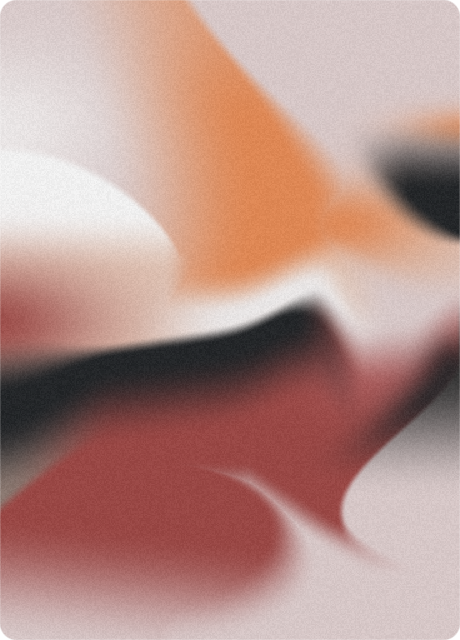
This background is drawn by a Shadertoy shader. Its source:

```glsl
// Soft folded ribbons of orange, white, charcoal and brick red on a pale grainy card.

// Bell-shaped glow around a centre
float glow(vec2 p, vec2 centre, vec2 radius) {
    vec2 q = (p - centre) / radius;
    return exp(-dot(q, q));
}

// Cubic Bezier height over t in 0..1
float bezier(float t, float a, float b, float c, float d) {
    t = clamp(t, 0.0, 1.0);
    float s = 1.0 - t;
    return a*s*s*s + 3.0*b*s*s*t + 3.0*c*s*t*t + d*t*t*t;
}

// Soft step centred on zero
float soft(float d, float width) {
    return smoothstep(-width, width, d);
}

float hash(vec2 p) {
    vec3 q = fract(vec3(p.xyx) * 0.1031);
    q += dot(q, q.yzx + 33.33);
    return fract((q.x + q.y) * q.z);
}

const vec3 PALE = vec3(0.84, 0.78, 0.78);
const vec3 WHITE = vec3(0.94, 0.94, 0.94);
const vec3 ORANGE = vec3(0.87, 0.53, 0.33);
const vec3 PEACH = vec3(0.86, 0.70, 0.61);
const vec3 RED = vec3(0.60, 0.28, 0.27);
const vec3 CHARCOAL = vec3(0.14, 0.15, 0.16);

// Pale backdrop, orange sweep and the dark fold at upper right
vec3 upperField(vec2 p) {
    vec3 color = mix(PALE, WHITE, 0.75 * glow(p, vec2(0.0, 0.80), vec2(0.25, 0.12)));
    color = mix(color, PEACH, 0.75 * glow(p, vec2(0.9, 0.63), vec2(0.2, 0.09)));

    float rightEdge = bezier((1.0 - p.y) / 0.3, 0.408, 0.50, 0.66, 0.74);
    float leftEdge = bezier((1.0 - p.y) / 0.45, 0.28, 0.36, 0.44, 0.36);
    float sweep = soft(rightEdge - p.x, mix(0.07, 0.018, smoothstep(0.70, 0.92, p.y)));
    sweep *= soft(p.x - leftEdge, 0.17) * mix(1.0, 0.65, smoothstep(0.80, 1.0, p.y));
    sweep = max(sweep, 0.95 * glow(p, vec2(0.74, 0.65), vec2(0.17, 0.06)));
    color = mix(color, ORANGE, sweep);

    // Dark fold with a warm rim
    color = mix(color, ORANGE, 0.75 * glow(p, vec2(1.03, 0.80), vec2(0.14, 0.03)));
    float r = 1.0 - p.x;
    float fold = soft(p.y - (0.625 + 0.15*r + 2.0*r*r), 0.012 + 0.18*r);
    fold *= smoothstep(0.82, 0.70, p.y) * smoothstep(0.72, 0.90, p.x);
    return mix(color, CHARCOAL, fold);
}

// Light sheet: white wing at left, bright crest at right
vec3 addSheet(vec3 color, vec2 p, float crestY) {
    float bow = max(1.0 - pow(p.x / 0.39, 2.0), 0.0);
    float wing = soft(0.6 + 0.166 * pow(bow, 0.8) - p.y, 0.009);
    wing *= smoothstep(0.42, 0.35, p.x);
    float band = 0.545 + 0.055 * exp(-pow((p.x - 0.71) / 0.13, 2.0));
    float mask = max(wing, soft(band - p.y, 0.035));

    vec3 sheet = mix(vec3(0.87, 0.76, 0.70), WHITE, smoothstep(0.57, 0.67, p.y));
    float crest = exp(-pow((p.y - crestY - 0.02) / 0.05, 2.0));
    sheet = mix(sheet, vec3(0.91, 0.90, 0.90), crest * smoothstep(0.25, 0.5, p.x));
    sheet = mix(sheet, PALE, smoothstep(0.72, 0.86, p.x));
    sheet = mix(sheet, RED, 0.95 * glow(p, vec2(-0.03, 0.495), vec2(0.24, 0.085)));
    return mix(color, sheet, mask);
}

// Charcoal ribbon melting into red, with pale ground beneath
vec3 lowerField(vec2 p, float crestY) {
    float hem = bezier((p.y - 0.115) / 0.315, 0.85, 0.562, 0.937, 1.0);

    // Red cloth, its charcoal top and the streak along its hem
    vec3 cloth = mix(RED, vec3(0.67, 0.37, 0.37), glow(p, vec2(0.84, 0.42), vec2(0.15, 0.07)));
    float leftFold = 0.206 + 0.62*p.x - 0.4*p.x*p.x;
    float shade = soft(p.y - leftFold, 0.014) * smoothstep(0.26, 0.0, p.x);
    cloth = mix(cloth, vec3(0.54, 0.47, 0.44), shade);
    float depth = crestY - p.y;
    float left = smoothstep(0.25, 0.0, p.x);
    float ribbon = 1.0 - smoothstep(0.03 + 0.06*left, 0.155 + 0.05*left, depth);
    cloth = mix(cloth, CHARCOAL, ribbon * smoothstep(0.80, 0.64, p.x));
    float streak = exp(-pow((p.x - hem + 0.015) / 0.075, 2.0));
    streak *= smoothstep(0.24, 0.39, p.y) * smoothstep(0.51, 0.42, p.y);
    cloth = mix(cloth, CHARCOAL, 0.9 * streak);

    // Ground, shadowed at the upper right
    vec3 ground = mix(PALE, vec3(0.20), smoothstep(0.22, 0.43, p.y));

    // Cloth outline: round lobe plus the flared tail
    float lobe = length(vec2(max(p.x - 0.3, 0.0) / 0.33, (p.y - 0.15) / 0.14));
    float blur = mix(0.28, 0.08, smoothstep(0.05, 0.22, p.y));
    float body = soft(1.0 - mix(lobe, max(p.x - 0.3, 0.0) / 0.33, smoothstep(0.4, 0.25, p.x)), blur);
    body *= smoothstep(-0.02, 0.18, p.y + 0.08 * (p.x - 0.2));
    float tail = soft(p.y - min(0.25, 0.251 - 0.49 * (p.x - 0.54)), 0.03);
    tail *= soft(hem - p.x, 0.01 + 0.05 * smoothstep(0.19, 0.10, p.y));
    tail *= smoothstep(0.09, 0.19, p.y);
    return mix(ground, cloth, max(body, tail));
}

void mainImage(out vec4 fragColor, in vec2 fragCoord) {
    vec2 p = fragCoord / iResolution.xy;

    // Crest line between the light sheet and the charcoal ribbon
    float crestY = 0.43 + 0.10*p.x + 0.03 * exp(-pow((p.x - 0.66) / 0.1, 2.0));
    crestY += 0.04 * smoothstep(0.88, 1.0, p.x) - 0.07 * smoothstep(0.68, 0.8, p.x);
    float crestBlur = 0.012 + 0.035 * smoothstep(0.25, 0.0, p.x) + 0.04 * smoothstep(0.6, 0.8, p.x);

    vec3 color = addSheet(upperField(p), p, crestY);
    color = mix(color, lowerField(p, crestY), soft(crestY - p.y, crestBlur));

    // Fine grain
    color += 0.045 * (hash(floor(p * vec2(368.0, 512.0))) - 0.5);

    // Rounded card corners
    vec2 size = iResolution.xy / iResolution.x;
    vec2 corner = abs(p - 0.5) * size - 0.5 * size + 0.036;
    float outside = length(max(corner, 0.0)) - 0.036;
    color = mix(color, vec3(1.0), soft(outside, 1.0 / iResolution.x));
    fragColor = vec4(color, 1.0);
}
```
